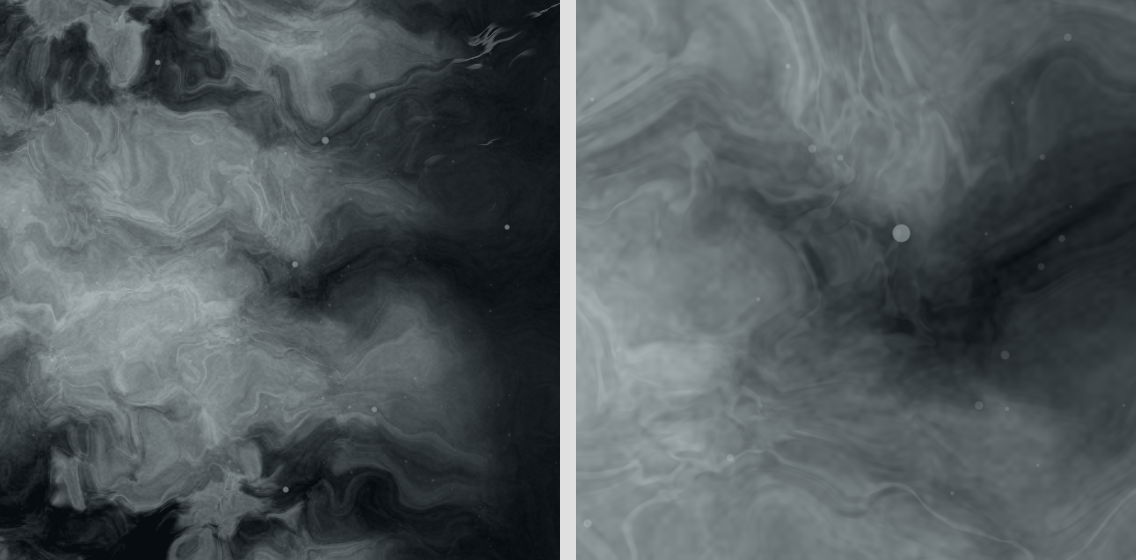
Left: the whole. Right: its middle third, enlarged.
Reproduce this texture procedurally as a WebGL 2 fragment shader.

```glsl
#version 300 es
precision highp float;

uniform vec2 u_resolution;
out vec4 fragColor;

float hash(vec2 p) {
    return fract(sin(dot(p, vec2(127.1, 311.7))) * 43758.5453);
}

float valueNoise(vec2 p) {
    vec2 cell = floor(p);
    vec2 f = fract(p);
    f = f * f * (3.0 - 2.0 * f);
    float low = mix(hash(cell), hash(cell + vec2(1.0, 0.0)), f.x);
    float high = mix(hash(cell + vec2(0.0, 1.0)), hash(cell + vec2(1.0)), f.x);
    return mix(low, high, f.y);
}

// Fractal noise, rotated per octave and normalised to 0..1
float fbm(vec2 p, int octaves) {
    float sum = 0.0, total = 0.0, weight = 0.5;
    for (int i = 0; i < octaves; i++) {
        sum += weight * valueNoise(p);
        total += weight;
        weight *= 0.54;
        p = mat2(0.8, 0.6, -0.6, 0.8) * p * 2.03 + 17.7;
    }
    return sum / total;
}

vec2 swirl(vec2 p, float scale, float amount) {
    vec2 offset = vec2(fbm(p * scale, 4), fbm(p * scale + vec2(7.3, 2.8), 4));
    return p + amount * (offset - 0.5);
}

float blob(vec2 p, vec2 center, vec2 radius) {
    vec2 d = (p - center) / radius;
    return exp(-dot(d, d));
}

// Thin bright threads along the mid level of a noise field
float threads(vec2 p, float width) {
    float level = abs(fbm(p, 5) - 0.5);
    return 1.0 - smoothstep(width * 0.2, width, level);
}

// Overlapping folds: a slow rise that ends in a crisp upper lip
float folds(float height) {
    float f = fract(height);
    return f * f * (1.0 - smoothstep(0.88, 1.0, f));
}

// Sparse round bubbles, one possible per grid cell
float bubbles(vec2 p, float grid, float chance, float edge) {
    vec2 cell = floor(p * grid);
    vec2 center = 0.3 + 0.4 * vec2(hash(cell + 3.1), hash(cell + 8.6));
    float radius = mix(0.05, 0.16, pow(hash(cell + 5.4), 2.0));
    float d = length(fract(p * grid) - center) - radius;
    float present = step(hash(cell + 1.7), chance);
    return present * (1.0 - smoothstep(-edge * grid, edge * grid, d));
}

void main() {
    vec2 uv = gl_FragCoord.xy / u_resolution;
    float pixel = 1.0 / u_resolution.y;
    vec2 flow = swirl(uv, 3.5, 0.32);
    vec2 curl = swirl(flow, 9.0, 0.10);

    // Large masses of foam and open water
    float shore = 1.0 - smoothstep(0.50, 0.88, flow.x - 0.06 * flow.y);
    float top = blob(flow, vec2(0.20, 1.00), vec2(0.50, 0.20));
    float bottom = blob(flow, vec2(0.22, 0.05), vec2(0.50, 0.19));
    float trough = blob(flow, vec2(0.58, 0.51), vec2(0.17, 0.07));
    float tone = 0.06 + 0.50 * shore;
    tone += 0.30 * blob(flow, vec2(0.18, 0.45), vec2(0.36, 0.22));
    tone += 0.20 * blob(flow, vec2(0.50, 0.70), vec2(0.30, 0.10));
    tone += 0.18 * blob(flow, vec2(0.72, 0.30), vec2(0.18, 0.16));
    tone -= 0.10 * top + 0.26 * bottom + 0.38 * trough;

    // Billows, folded lips and dark hollows with foamy rims
    float cover = 0.12 + 0.88 * shore;
    float billow = fbm(curl * vec2(5.0, 8.0), 6);
    float patches = smoothstep(0.35, 0.65, fbm(flow * 4.0 + 11.0, 3));
    float lip = folds(4.5 * curl.y - 1.2 * curl.x + 1.6 * billow);
    float hollow = 1.0 - smoothstep(0.40, 0.51, billow);
    float rim = exp(-pow((billow - 0.53) / 0.03, 2.0));
    float restless = clamp(top + bottom, 0.0, 1.0);
    tone += cover * 0.85 * (billow - 0.5);
    tone += cover * 0.30 * patches * lip;
    tone += cover * restless * (0.16 * rim - 0.34 * hollow);

    // Foam veins, and long streaks over the open water
    float vein = threads(curl * vec2(7.0, 9.0) + 4.2, 0.035);
    tone += 0.10 * cover * vein * (1.0 - patches);
    vec2 drift = vec2(flow.x * 4.0, flow.y * 13.0 - flow.x * 3.0);
    float broken = smoothstep(0.48, 0.68, fbm(uv * vec2(7.0, 12.0) + 23.0, 4));
    float open = smoothstep(0.70, 0.82, uv.x) * smoothstep(0.30, 0.48, uv.y);
    tone += 0.42 * open * broken * threads(drift, 0.035);

    // Froth texture, specks and bubbles
    float froth = fbm(curl * vec2(65.0, 85.0), 3) - 0.5;
    float grain = valueNoise(uv * 230.0) - 0.5;
    tone += (0.05 + 0.15 * cover) * froth + (0.02 + 0.05 * cover) * grain;
    tone += 0.16 * bubbles(uv, 60.0, 0.05, pixel);
    tone = mix(tone, 0.92, 0.7 * bubbles(uv + 0.37, 13.0, 0.035, pixel));

    vec3 deepWater = vec3(0.025, 0.048, 0.060);
    vec3 paleFoam = vec3(0.600, 0.640, 0.648);
    fragColor = vec4(mix(deepWater, paleFoam, clamp(tone, 0.0, 1.08)), 1.0);
}
```
